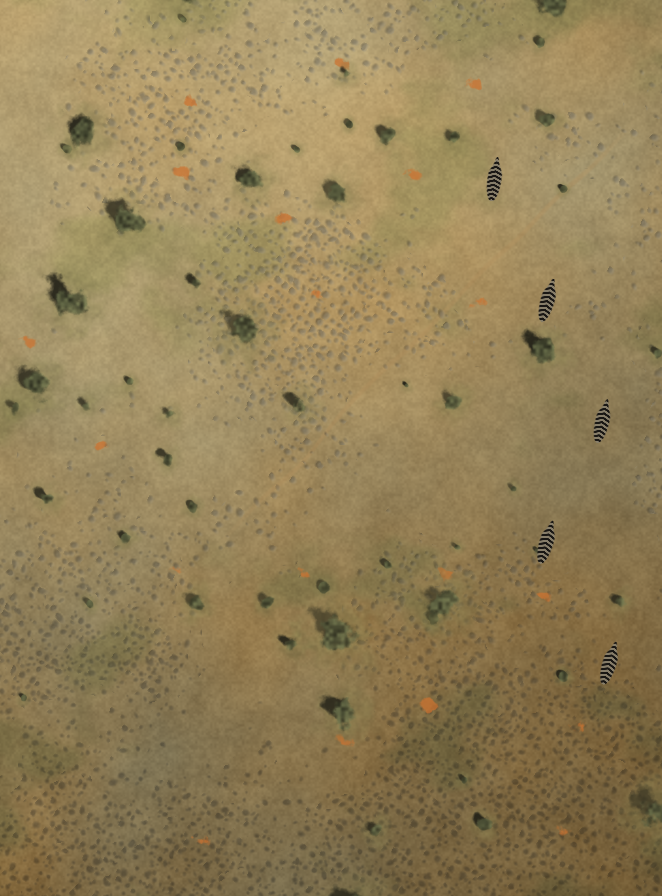
A Shadertoy shader for this texture:

```glsl
// Dry savanna seen from the air: sunlit sandy ground, small grass tufts, bushes
// with shadows to the upper left, bare orange soil, a faint track, striped grazers.
// Layered noise colours the ground; jittered grids scatter the rest over it.
#define LIGHT_SAND vec3(0.725, 0.642, 0.455)
#define DARK_SAND vec3(0.465, 0.392, 0.252)
#define GREEN_GRASS vec3(0.49, 0.47, 0.29)
#define ORANGE_SOIL vec3(0.80, 0.45, 0.19)
#define BUSH_GREEN vec3(0.31, 0.33, 0.22)
#define SHADOW vec3(0.13, 0.125, 0.09)
#define TUFT_GREY vec3(0.60, 0.57, 0.49)
#define TUFT_CELLS 92.0
#define BUSH_CELLS 8.5
#define SOIL_CELLS 7.0
#define GRAIN 0.16
#define SHADOW_DIR vec2(-0.78, 0.62)

float hash(vec2 p) {
    vec3 q = fract(p.xyx * vec3(0.1031, 0.1030, 0.0973));
    q += dot(q, q.yzx + 33.33);
    return fract((q.x + q.y) * q.z);
}

vec2 hash2(vec2 p) { return vec2(hash(p), hash(p + 71.7)); }

float noise(vec2 p) {
    vec2 i = floor(p), f = fract(p);
    f = f * f * (3.0 - 2.0 * f);
    return mix(mix(hash(i), hash(i + vec2(1, 0)), f.x),
               mix(hash(i + vec2(0, 1)), hash(i + vec2(1, 1)), f.x), f.y);
}

float fbm(vec2 p) {
    float sum = 0.0, amp = 0.5;
    for (int i = 0; i < 4; i++) {
        sum += amp * noise(p);
        p = mat2(1.6, 1.2, -1.2, 1.6) * p + 9.3;
        amp *= 0.5;
    }
    return sum / 0.9375;
}

// Sand, brighter at the upper left, with olive patches, a track and fine grain
vec3 ground(vec2 p) {
    float light = 0.12 + 0.76 * smoothstep(-0.1, 0.95, p.y) - 0.26 * smoothstep(0.3, 0.8, p.x);
    light += 0.13 * exp(-9.0 * dot(p - vec2(0.2, 0.75), p - vec2(0.2, 0.75)));
    light += 0.32 * (fbm(p * 9.0) - 0.5) + 0.26 * (fbm(p * 45.0) - 0.5);
    light += GRAIN * (noise(p * 210.0) + noise(p * 420.0) - 1.0);
    vec3 col = mix(DARK_SAND, LIGHT_SAND, clamp(light, -0.3, 1.15));
    col += vec3(0.018, -0.004, -0.022) * (fbm(p * 6.0 + 40.0) * 4.0 - 1.8);
    float patches = smoothstep(0.54, 0.75, fbm(p * vec2(8.0, 11.0) + 17.0));
    col = mix(col, GREEN_GRASS * (0.72 + 0.5 * light), 0.55 * patches);
    float track = abs(p.y - 0.434 - 1.03 * (p.x - 0.28) - 0.025 * (noise(p.xx * 12.0) - 0.5));
    float span = smoothstep(0.22, 0.32, p.x) * smoothstep(0.72, 0.64, p.x);
    return mix(col, vec3(0.70, 0.56, 0.36), 0.35 * span * smoothstep(0.006, 0.001, track));
}

// Tiny tufts: x is the dark side, y the sunlit side
vec2 tufts(vec2 p, float cells, float cover) {
    vec2 q = mat2(0.83, 0.56, -0.56, 0.83) * p * cells;
    q += 0.5 * vec2(noise(q * 0.7), noise(q * 0.7 + 30.0));
    vec2 id = floor(q), d = fract(q) - 0.3 - 0.4 * hash2(id);
    float r = mix(0.14, 0.33, hash(id + 5.0)), aa = 0.12 + cells / iResolution.y * 0.6;
    vec2 offset = mat2(0.83, 0.56, -0.56, 0.83) * SHADOW_DIR * 0.12;
    float on = step(hash(id + 13.0), cover);
    return on * vec2(smoothstep(r + aa, r - aa, length(d - offset)),
                     smoothstep(r + aa, r - aa, length(d + offset)));
}

// Bushes: pale grassy surround, stretched shadow, mottled crown
vec3 bushes(vec3 col, vec2 p, float cells, float share) {
    vec2 cell = floor(p * cells);
    float rag = fbm(p * 75.0) - 0.5, leaf = noise(p * 230.0);
    for (int k = 0; k < 9; k++) {
        vec2 id = cell + vec2(k % 3 - 1, k / 3 - 1);
        if (hash(id + cells) > share) continue;
        vec2 d = p - (id + 0.15 + 0.7 * hash2(id + 3.0)) / cells;
        float size = mix(0.055, 0.145, pow(hash(id + 8.0), 1.8)) / cells;
        float halo = smoothstep(3.6, 0.8, length(d) / size + 3.0 * rag);
        col = mix(col, GREEN_GRASS * (0.85 + 0.35 * leaf), 0.42 * halo);
        vec2 s = d - SHADOW_DIR * size * 0.9;
        vec2 along = vec2(dot(s, SHADOW_DIR) * 0.72, dot(s, vec2(0.62, 0.78)) * 1.15);
        float shade = smoothstep(1.2, 0.55, length(along) / size + 1.5 * rag);
        float crown = smoothstep(1.2, 0.65, length(d) / size + 1.8 * rag);
        col = mix(col, SHADOW, shade * mix(0.5, 0.95, hash(id + 21.0)));
        col = mix(col, BUSH_GREEN * (0.6 + 0.85 * leaf), 0.8 * crown);
    }
    return col;
}

// Bare soil: small ragged orange spots
float soil(vec2 p) {
    vec2 q = p * SOIL_CELLS, id = floor(q);
    vec2 d = fract(q) - 0.2 - 0.6 * hash2(id + 50.0);
    float r = length(d * vec2(0.8, 1.2)) + 0.14 * (fbm(p * 90.0) - 0.5);
    return step(hash(id + 61.0), 0.5) * smoothstep(0.055, 0.02, r);
}

// Striped grazers: tapered bodies, heads up, on the right half
vec3 grazers(vec3 col, vec2 p) {
    float aa = 1.0 / iResolution.y;
    for (int i = 0; i < 5; i++) {
        float n = float(i);
        vec2 d = p - vec2(0.53 + 0.19 * hash(vec2(n, 4.0)), 0.26 + 0.135 * n);
        float a = 0.12 + 0.2 * hash(vec2(n, 9.0));
        d = mat2(cos(a), sin(a), -sin(a), cos(a)) * d;
        float width = 0.0078 * sqrt(max(0.0, 1.0 - pow(d.y / 0.025, 2.0)));
        width *= 1.0 - 0.5 * smoothstep(0.006, 0.02, d.y);
        float body = smoothstep(aa, -aa, abs(d.x) - width) * step(abs(d.y), 0.025);
        float stripe = smoothstep(-0.4, 0.4, sin(d.y * 1250.0 + abs(d.x) * 500.0));
        col = mix(col, mix(vec3(0.10, 0.09, 0.08), vec3(0.60, 0.56, 0.47), stripe * 0.85), body);
    }
    return col;
}

void mainImage(out vec4 fragColor, in vec2 fragCoord) {
    vec2 p = fragCoord / iResolution.y;
    vec3 col = ground(p);
    float cover = smoothstep(0.3, 0.65, fbm(p * 6.0 + 80.0) + 0.12 * (p.x - p.y));
    vec2 tuft = tufts(p, TUFT_CELLS, 0.75 * cover) + 0.7 * tufts(p + 3.1, TUFT_CELLS * 1.4, 0.5 * cover);
    col = mix(col, col * vec3(0.60, 0.62, 0.68), min(tuft.x, 1.0) * 0.62);
    col = mix(col, TUFT_GREY, min(tuft.y, 1.0) * 0.42 * smoothstep(0.1, 0.6, p.y));
    col = mix(col, ORANGE_SOIL, 0.75 * soil(p));
    col = bushes(col, p, BUSH_CELLS * 2.0, 0.16);
    col = bushes(col, p, BUSH_CELLS, 0.42);
    fragColor = vec4(grazers(col, p), 1.0);
}
```
